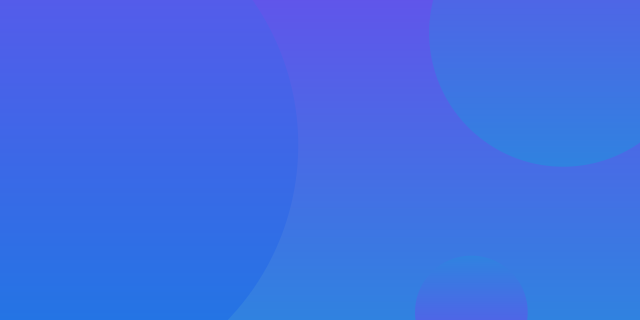
Write a Shadertoy shader that draws this background.

```glsl
// Blue to violet vertical gradient with three large, softly tinted discs.

// Discs: centre x, centre y, radius, in units of the canvas height
const vec3 LEFT_DISC  = vec3(0.143, 0.547, 0.789);
const vec3 UPPER_DISC = vec3(1.760, 0.898, 0.419);
const vec3 LOWER_DISC = vec3(1.473, 0.025, 0.176);

// Gradient colours
const vec3 VIOLET      = vec3(0.376, 0.335, 0.918);
const vec3 AZURE       = vec3(0.188, 0.510, 0.878);
const vec3 LEFT_TOP    = vec3(0.329, 0.361, 0.918);
const vec3 LEFT_BOTTOM = vec3(0.141, 0.455, 0.894);
const vec3 INDIGO      = vec3(0.306, 0.400, 0.902);

// Heights where the gradients of the small discs begin and end
const vec2 UPPER_SPAN = vec2(0.479, 1.0);
const vec2 LOWER_SPAN = vec2(0.0, 0.201);

// Vertical blend between two colours over a span of heights
vec3 verticalGradient(vec3 bottom, vec3 top, vec2 span, float y) {
    return mix(bottom, top, clamp((y - span.x) / (span.y - span.x), 0.0, 1.0));
}

// Antialiased coverage of a disc
float discMask(vec2 p, vec3 disc) {
    float dist = length(p - disc.xy) - disc.z;
    return clamp(0.5 - dist * iResolution.y, 0.0, 1.0);
}

void mainImage(out vec4 fragColor, in vec2 fragCoord) {
    vec2 p = fragCoord / iResolution.y;
    vec2 fullSpan = vec2(0.0, 1.0);

    // Backdrop
    vec3 color = verticalGradient(AZURE, VIOLET, fullSpan, p.y);

    // Discs
    vec3 leftColor  = verticalGradient(LEFT_BOTTOM, LEFT_TOP, fullSpan, p.y);
    vec3 upperColor = verticalGradient(AZURE, INDIGO, UPPER_SPAN, p.y);
    vec3 lowerColor = verticalGradient(INDIGO, AZURE, LOWER_SPAN, p.y);
    color = mix(color, leftColor, discMask(p, LEFT_DISC));
    color = mix(color, upperColor, discMask(p, UPPER_DISC));
    color = mix(color, lowerColor, discMask(p, LOWER_DISC));

    fragColor = vec4(color, 1.0);
}
```
